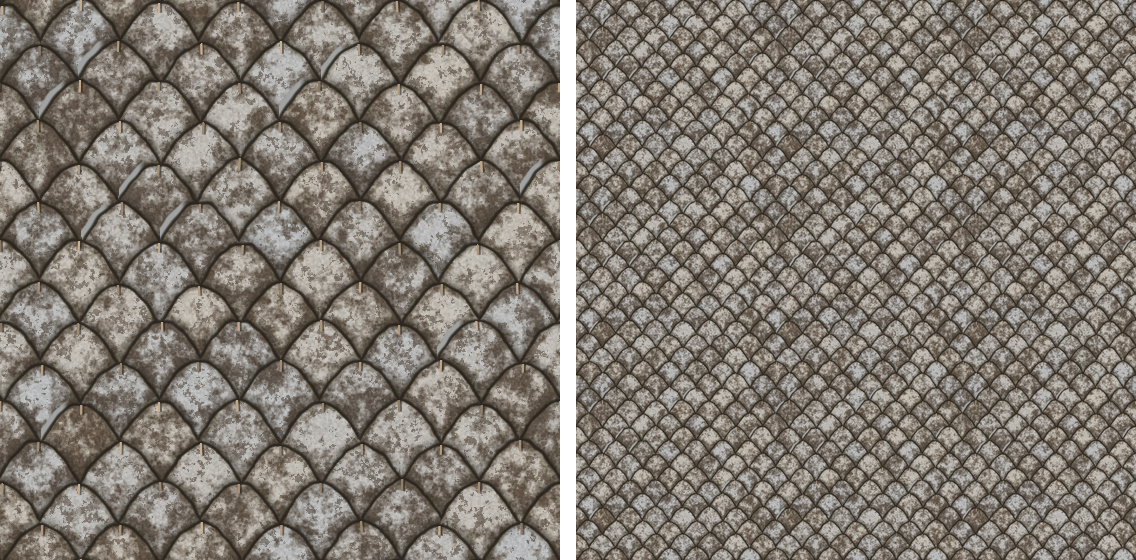
Left, the tile; right, the same tile 3 across and 3 down.
Reproduce this texture procedurally as a three.js fragment shader.

```glsl
// Weathered stone roof of overlapping arched scales with lichen, dirt and small nails.
#define COLUMNS 7.0        // scales across
#define ROWS 14.0          // staggered rows, must be even
#define ARCH_POWER 1.8     // roundness of the arch
#define JITTER 0.13        // random shift of each scale
#define WOBBLE 0.09        // chipped edge strength
#define SEAM_WIDTH 0.085   // dark gap above each arch
#define LICHEN_SCALE 2.4   // size of the pale patches
#define LICHEN_BIAS 0.05   // amount of pale cover
#define TONE_SPREAD 0.17   // difference between scales
#define NAIL_LENGTH 0.27

varying vec2 vUv;

const vec3 SEAM = vec3(0.15, 0.13, 0.105);
const vec3 DIRT = vec3(0.37, 0.325, 0.285);
const vec3 MOSS = vec3(0.34, 0.30, 0.21);
const vec3 STONE = vec3(0.55, 0.52, 0.49);
const vec3 LICHEN = vec3(0.74, 0.73, 0.72);
const vec3 NAIL = vec3(0.74, 0.64, 0.52);

float hash(vec2 p) {
  vec3 q = fract(p.xyx * 0.1031);
  q += dot(q, q.yzx + 33.33);
  return fract((q.x + q.y) * q.z);
}

float noise(vec2 p) {
  vec2 i = floor(p), f = fract(p);
  f = f * f * (3.0 - 2.0 * f);
  return mix(mix(hash(i), hash(i + vec2(1.0, 0.0)), f.x),
             mix(hash(i + vec2(0.0, 1.0)), hash(i + 1.0), f.x), f.y);
}

float fbm(vec2 p) {
  float sum = 0.0, amplitude = 1.0, total = 0.0;
  for (int i = 0; i < 4; i++) {
    sum += amplitude * noise(p);
    total += amplitude;
    amplitude *= 0.8;
    p = mat2(1.6, 1.2, -1.2, 1.6) * p + 17.3;
  }
  return sum / total;
}

// Approximate distance inside the arch whose apex is at the origin
float archDistance(vec2 q, vec2 seed) {
  float x = max(abs(q.x), 0.001);
  float chips = WOBBLE * (noise(q * 3.5 + seed) - 0.5);
  float slope = ARCH_POWER * pow(x, ARCH_POWER - 1.0);
  return (chips - q.y - pow(x, ARCH_POWER)) / sqrt(1.0 + slope * slope);
}

void main() {
  vec2 p = vUv * vec2(2.0 * COLUMNS, ROWS);
  vec2 local = vec2(0.0), id = vec2(0.0);
  float inside = 0.0, gap = 1.0, slipped = 0.0;

  // Find the front scale: lower rows lie over upper ones.
  // Texture is local to each scale and ids wrap, so the plane tiles.
  for (int r = 0; r < 4; r++) {
    float row = floor(p.y) + float(r);
    float stagger = mod(row, 2.0);
    float nearest = floor((p.x - stagger + 1.0) * 0.5);
    inside = -9.0;
    for (int c = -1; c <= 1; c++) {
      float column = nearest + float(c);
      vec2 cell = floor(mod(vec2(column, row) + 0.5, vec2(COLUMNS, ROWS)));
      vec2 shift = vec2(hash(cell + 3.7), hash(cell + 41.2)) - 0.5;
      vec2 q = p - vec2(2.0 * column + stagger, row - 0.06) - JITTER * shift;
      float d = archDistance(q, cell * 19.0);
      if (d > inside) {
        inside = d;
        local = q;
        id = cell;
      }
    }
    if (inside > 0.0) break;
    if (-inside < gap) {
      gap = -inside;
      slipped = step(0.96, hash(id + 88.1)) * smoothstep(-0.3, -0.5, local.x);
    }
  }

  // Patchy lichen over dirty stone, browner towards the edges
  vec2 seed = id * 23.0 + 5.0;
  float tone = hash(id + 61.3) - 0.5;
  float patches = fbm(local * LICHEN_SCALE + seed);
  float speckle = fbm(local * 7.0 + seed + 91.0);
  float grain = noise(local * 22.0 + seed) - 0.5;
  float grime = 0.13 * smoothstep(0.5, 0.0, gap) + 0.10 * smoothstep(0.22, 0.0, inside);
  float cover = patches + 0.35 * (speckle - 0.5) + LICHEN_BIAS + TONE_SPREAD * tone - grime;
  vec3 color = mix(DIRT, STONE, smoothstep(0.28, 0.47, cover));
  color = mix(color, LICHEN, smoothstep(0.43, 0.64, cover));

  // Dark spots, mineral tint and fine grain
  float spots = smoothstep(0.57, 0.66, fbm(local * 4.5 + seed + 37.0));
  color = mix(color, DIRT, 0.65 * spots);
  color *= mix(vec3(1.02, 1.0, 0.96), vec3(0.98, 1.0, 1.02), hash(id + 12.9));
  color += 0.11 * grain;

  // Moss and shade around the joints
  float edge = min(gap, inside * 1.5);
  color = mix(color, MOSS, 0.5 * smoothstep(0.24, 0.03, edge) * smoothstep(0.35, 0.65, speckle));
  color *= 1.0 - 0.24 * smoothstep(0.3, 0.0, gap);
  vec3 bareStone = vec3(0.63, 0.64, 0.64);
  color = mix(color, bareStone, slipped * smoothstep(0.2, 0.15, gap));
  float seam = max(smoothstep(SEAM_WIDTH, 0.015, gap), smoothstep(0.05, 0.0, inside));
  color = mix(color, SEAM, 0.88 * seam);

  // Nail below the apex with its shadow
  float lean = local.x + 0.12 * (hash(id + 7.1) - 0.5) * (local.y + 0.5);
  float span = smoothstep(-NAIL_LENGTH - 0.02, -NAIL_LENGTH + 0.02, local.y);
  color = mix(color, SEAM, 0.6 * span * smoothstep(0.05, 0.015, abs(lean - 0.04)));
  vec3 metal = NAIL * mix(0.72, 1.1, hash(id + 29.4));
  color = mix(color, metal, span * smoothstep(0.042, 0.014, abs(lean)));

  gl_FragColor = vec4(color, 1.0);
}
```
